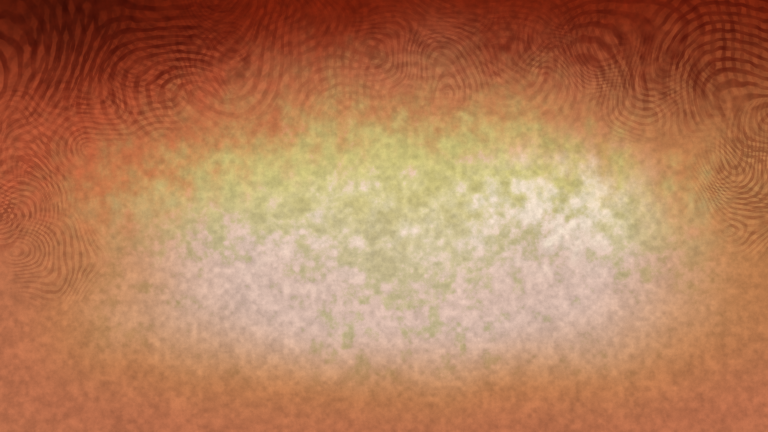
This background is drawn by a Shadertoy shader. Its source:

```glsl
// A weathered rust-coloured wall with a pale, patchy oval glow at its heart.
// Layered value noise stains the plaster; warped arcs form fingerprint ridges
// that are scattered along the dark upper border and down both sides.

const vec3 RUST   = vec3(0.47, 0.13, 0.05);
const vec3 BRICK  = vec3(0.73, 0.36, 0.23);
const vec3 CLAY   = vec3(0.71, 0.42, 0.29);
const vec3 UMBER  = vec3(0.68, 0.44, 0.27);
const vec3 OCHRE  = vec3(0.75, 0.52, 0.32);
const vec3 STRAW  = vec3(0.81, 0.76, 0.48);
const vec3 SAND   = vec3(0.79, 0.73, 0.56);
const vec3 BLUSH  = vec3(0.83, 0.71, 0.65);
const vec3 CREAM  = vec3(0.93, 0.88, 0.79);
const vec3 INK    = vec3(0.29, 0.05, 0.02);

float hash(vec2 p) {
    vec3 q = fract(vec3(p.xyx) * 0.1031);
    q += dot(q, q.yzx + 33.33);
    return fract((q.x + q.y) * q.z);
}

float noise(vec2 p) {
    vec2 i = floor(p), f = fract(p);
    f = f * f * (3.0 - 2.0 * f);
    return mix(mix(hash(i), hash(i + vec2(1, 0)), f.x),
               mix(hash(i + vec2(0, 1)), hash(i + vec2(1, 1)), f.x), f.y);
}

float fbm(vec2 p) {
    float sum = 0.0, weight = 0.5;
    for (int i = 0; i < 5; i++) {
        sum += weight * noise(p);
        p = mat2(1.6, 1.2, -1.2, 1.6) * p + 7.3;
        weight *= 0.5;
    }
    return sum;
}

// Soft round falloff: 1 at the centre, 0 at the given radii.
float spot(vec2 p, vec2 centre, vec2 radii) {
    return smoothstep(1.0, 0.0, length((p - centre) / radii));
}

// One fingerprint: bent arcs about an off-centre core, worn and faded at the rim.
float fingerprint(vec2 p, vec2 centre, float radius, float angle, float pitch) {
    vec2 q = p - centre;
    float fade = smoothstep(1.0, 0.4, length(q) / radius);
    if (fade <= 0.0) return 0.0;
    float c = cos(angle), s = sin(angle);
    q = mat2(c, s, -s, c) * q + vec2(0.0, 0.7 * radius);
    float bend = (noise(q * 1.6 / radius + 9.0 * centre) - 0.5) * radius * 0.5;
    bend += 0.25 * pitch * noise(p * 60.0);
    float rings = sin((length(q * vec2(1.0, 0.75)) + bend) * 6.2832 / pitch);
    float wear = 0.35 + 0.65 * noise(p * 45.0 + centre);
    return smoothstep(-0.5, 0.8, rings) * fade * wear;
}

void mainImage(out vec4 fragColor, in vec2 fragCoord) {
    vec2 p = fragCoord / iResolution.y;
    p.x *= 1.7778 * iResolution.y / iResolution.x;
    float depth = 1.0 - p.y;
    float side = smoothstep(0.1, 0.85, abs(p.x - 0.95));

    // Stains at several scales
    float cloud = fbm(p * 5.0) - 0.48;
    float mottle = fbm(p * 30.0 + 31.0) - 0.48;
    float grain = fbm(p * 80.0 + 11.0) - 0.48;
    float streak = fbm(p * vec2(38.0, 14.0) + 57.0) - 0.48;

    // Wall: dark at the top, brick to the upper left, browner to the right
    vec3 wall = mix(CLAY, UMBER, smoothstep(1.2, 1.75, p.x) * smoothstep(0.1, 0.5, p.y));
    wall = mix(wall, BRICK, smoothstep(1.1, 0.2, p.x) * smoothstep(0.3, 0.65, p.y));
    float reach = mix(0.24, 0.38, side);
    vec3 col = mix(RUST, wall, smoothstep(-0.04, reach, depth + 0.12 * cloud));

    // Oval glow: arched and ragged above, broad and soft below
    float upper = smoothstep(0.35, 0.6, p.y);
    vec2 q = abs(p - vec2(0.95, 0.41)) / vec2(0.66, p.y > 0.41 ? 0.32 : 0.27);
    float power = p.y > 0.41 ? 2.0 : 2.0 + smoothstep(0.41, 0.25, p.y);
    float edge = pow(pow(q.x, power) + pow(q.y, power), 1.0 / power);
    float ragged = edge + 0.2 * cloud + (0.25 * streak + 0.5 * mottle) * upper;
    col = mix(col, OCHRE, 0.85 * smoothstep(1.65, 0.95, ragged));
    float low = smoothstep(0.6, 0.2, p.y);
    float patches = spot(p, vec2(1.25, 0.49), vec2(0.24, 0.18))
                  + spot(p, vec2(1.36, 0.33), vec2(0.34, 0.24))
                  + spot(p, vec2(0.56, 0.33), vec2(0.28, 0.26))
                  - 0.5 * spot(p, vec2(0.98, 0.36), vec2(0.3, 0.2))
                  - 0.6 * spot(p, vec2(1.48, 0.49), vec2(0.15, 0.15));
    float pink = low + 0.5 * patches + 0.5 * cloud + 1.9 * mottle + 1.0 * grain;
    vec3 yellow = mix(STRAW, SAND, smoothstep(0.64, 0.4, p.y));
    vec3 glow = mix(yellow, BLUSH, smoothstep(0.25, 1.0, pink));
    col = mix(col, glow, smoothstep(1.28, 0.6, ragged));
    float shine = spot(p, vec2(1.31, 0.53), vec2(0.32, 0.22))
                + 0.5 * spot(p, vec2(0.9, 0.48), vec2(0.6, 0.22));
    col = mix(col, CREAM, clamp(shine * (0.45 + 2.2 * mottle), 0.0, 0.7));

    // Broad, heavy prints across the top, strongest in the corners
    float heavy = 0.0;
    for (int i = 0; i < 9; i++) {
        float k = float(i);
        vec2 centre = vec2(0.06 + 0.21 * k, 0.93 + 0.1 * (hash(vec2(k, 3.0)) - 0.5));
        float corner = mix(0.3, 1.0, smoothstep(0.3, 0.75, abs(centre.x - 0.95)));
        float print = corner * fingerprint(p, centre, 0.34, 6.28 * hash(vec2(k, 8.0)), 0.022);
        heavy = max(heavy, print) + 0.25 * min(heavy, print);
    }
    col = mix(col, INK, 0.68 * heavy * smoothstep(0.42, 0.08, depth));

    // Small, faint prints along an arch around the glow
    float faint = 0.0;
    for (int i = 0; i < 22; i++) {
        float k = float(i);
        float turn = 3.5 - 3.6 * k / 21.0;
        vec2 jitter = vec2(hash(vec2(k, 1.0)), hash(vec2(k, 2.0))) - 0.5;
        vec2 centre = vec2(0.89, 0.5) + vec2(0.88, 0.42) * vec2(cos(turn), sin(turn)) + 0.13 * jitter;
        float radius = 0.1 + 0.07 * hash(vec2(k, 4.0));
        faint += fingerprint(p, centre, radius, 6.28 * hash(vec2(k, 5.0)), 0.0125);
    }
    col = mix(col, INK, 0.2 * min(faint, 1.4));

    // Darkened corner and plaster grain
    col *= 1.0 - 0.28 * spot(p, vec2(0.1, 1.0), vec2(0.5, 0.25));
    col *= 1.0 + 0.25 * grain + 0.12 * mottle + 0.06 * streak;
    fragColor = vec4(clamp(col, 0.0, 1.0), 1.0);
}
```
